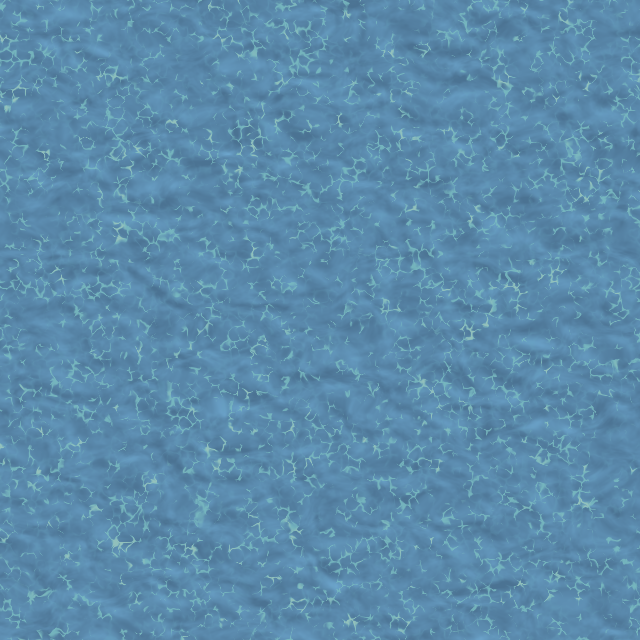
Give the GLSL for this texture, as a WebGL 1 fragment shader.

```glsl
precision highp float;
// Rippled blue water with scattered pale caustic glints.
// Swells are flattened layered noise shaded by its slope; glints are cellular
// borders that thicken where three cells meet, broken up by patchy noise.

uniform vec2 u_resolution;

#define SWELL_SCALE vec2(25.0, 37.0)
#define SWELL_HEIGHT 0.20
#define SWELL_RELIEF 1.10
#define GLINT_CELLS 64.0
#define GLINT_WIDTH 0.34
#define GLINT_WARP 0.50
#define HAZE 0.30
#define DEEP vec3(0.295, 0.450, 0.575)
#define CREST vec3(0.410, 0.625, 0.775)
#define FOAM vec3(0.410, 0.655, 0.760)
#define GLINT vec3(0.475, 0.735, 0.755)
#define SPARK vec3(0.660, 0.790, 0.730)

vec2 hash2(vec2 cell) {
  vec3 p = fract(cell.xyx * vec3(0.1031, 0.1030, 0.0973));
  p += dot(p, p.yzx + 33.33);
  return fract((p.xx + p.yz) * p.zy);
}

// Smooth noise, two independent channels in 0..1.
vec2 noise2(vec2 p) {
  vec2 i = floor(p);
  vec2 f = fract(p);
  f = f * f * f * (f * (f * 6.0 - 15.0) + 10.0);
  vec2 low = mix(hash2(i), hash2(i + vec2(1.0, 0.0)), f.x);
  vec2 high = mix(hash2(i + vec2(0.0, 1.0)), hash2(i + vec2(1.0, 1.0)), f.x);
  return mix(low, high, f.y);
}

// Four rotated octaves of noise.
float swell(vec2 p) {
  float sum = 0.0;
  float weight = 0.53;
  for (int i = 0; i < 4; i++) {
    sum += weight * noise2(p).x;
    p = mat2(1.6, 1.1, -1.1, 1.6) * p + 17.3;
    weight *= 0.5;
  }
  return sum;
}

// Distances to the three nearest cell points, in ascending order.
vec3 nearestThree(vec2 p) {
  vec2 cell = floor(p);
  vec2 local = fract(p);
  vec3 near = vec3(8.0);
  for (int y = -1; y <= 1; y++) {
    for (int x = -1; x <= 1; x++) {
      vec2 offset = vec2(float(x), float(y));
      float d = length(offset + hash2(cell + offset) - local);
      near.z = min(near.z, max(near.y, d));
      near.y = min(near.y, max(near.x, d));
      near.x = min(near.x, d);
    }
  }
  return near;
}

void main() {
  vec2 uv = gl_FragCoord.xy / min(u_resolution.x, u_resolution.y);

  // Swells, lit from above
  vec2 wave = uv * SWELL_SCALE + 40.0;
  wave += 0.9 * (noise2(wave * 0.7 + 9.0) - 0.5);
  float height = swell(wave);
  float slope = height - swell(wave + vec2(0.18, 0.40));
  float light = 0.43 + SWELL_HEIGHT * (height - 0.5) + SWELL_RELIEF * slope;
  vec3 color = mix(DEEP, CREST, clamp(light, 0.0, 1.1));

  // Patches that decide where glints appear
  vec2 coarse = noise2(uv * 33.0 + 120.0);
  vec2 fine = noise2(uv * 83.0 + 210.0);
  float patchy = smoothstep(0.40, 0.90, 0.30 * coarse.x + 0.70 * fine.x);

  // Caustic network, widest at its junctions
  vec2 net = uv * GLINT_CELLS + 300.0;
  net += GLINT_WARP * (noise2(net * 1.2) - 0.5);
  net += 0.6 * GLINT_WARP * (noise2(net * 2.7 + 5.0) - 0.5);
  vec3 near = nearestThree(net);
  float reach = (near.y - near.x) + 0.20 * (near.z - near.x);
  float width = GLINT_WIDTH * (0.40 + 0.70 * patchy);
  float line = 1.0 - smoothstep(0.15 * width, width, reach);
  line *= smoothstep(0.02, 0.55, patchy);
  float haze = 1.0 - smoothstep(0.0, 0.60, reach);
  haze *= smoothstep(0.30, 0.80, 0.3 * coarse.x + 0.7 * fine.y);

  // Faint foam, then glints, then a few warm sparks
  color = mix(color, FOAM, HAZE * haze);
  color = mix(color, GLINT, 0.85 * line);
  float spark = line * line * smoothstep(0.45, 0.85, patchy);
  color = mix(color, SPARK, 0.6 * spark * smoothstep(0.55, 0.85, coarse.y));
  gl_FragColor = vec4(color, 1.0);
}
```
